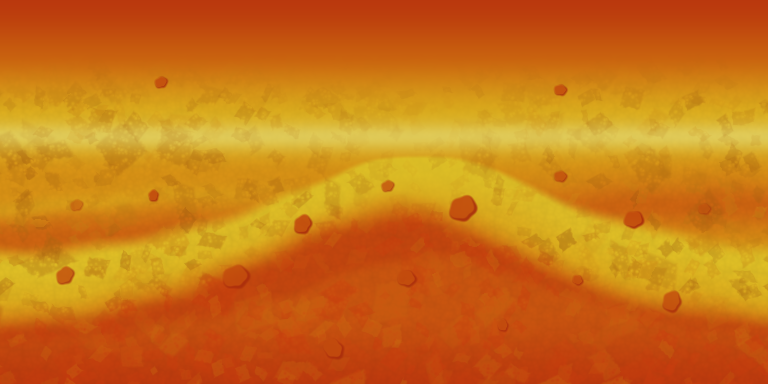
This background is drawn by a WebGL 1 fragment shader. Its source:

```glsl
precision highp float;
// Molten dusk: a glowing horizon over a yellow dune and a red ember hill.
// Bell curves shape the hills, jittered grids scatter translucent shards,
// cellular noise mottles them, and short looped belts carry round stones.
uniform vec2 u_resolution;

const vec3 RUST = vec3(0.73, 0.22, 0.05);
const vec3 ORANGE = vec3(0.80, 0.42, 0.06);
const vec3 EMBER = vec3(0.78, 0.34, 0.06);
const vec3 AMBER = vec3(0.83, 0.56, 0.08);
const vec3 GOLD = vec3(0.85, 0.67, 0.11);
const vec3 YELLOW = vec3(0.86, 0.75, 0.15);
const vec3 PALE = vec3(0.88, 0.81, 0.38);
const vec3 UMBER = vec3(0.62, 0.34, 0.05);
const vec3 SCARLET = vec3(0.80, 0.23, 0.05);
const vec3 STONE = vec3(0.76, 0.29, 0.05);
const vec3 STONE_RIM = vec3(0.63, 0.13, 0.04);
const float HORIZON = 0.645;
const float GLOW_WIDTH = 0.036;
const float SHARD_ALPHA = 0.42;
const float PI = 3.14159;

float bell(float x) { return exp(-x * x); }

vec2 hash2(vec2 p) {
  return fract(sin(vec2(dot(p, vec2(127.1, 311.7)), dot(p, vec2(269.5, 183.3)))) * 43758.5);
}

// Distance to the nearest jittered cell point
float cellular(vec2 p) {
  float nearest = 1.0;
  for (int j = -1; j <= 1; j++)
    for (int i = -1; i <= 1; i++) {
      vec2 cell = floor(p) + vec2(float(i), float(j));
      nearest = min(nearest, length(cell + hash2(cell) - p));
    }
  return nearest;
}

float ripple(vec2 p) {
  return 0.006 * sin(p.x * 9.0 + 1.0) + 0.004 * sin(p.x * 21.0 + p.y * 17.0);
}

// Tilted quads on a jittered grid: x = coverage, y = tone
vec2 shards(vec2 p, float scale, float seed) {
  vec2 q = p * scale;
  vec2 result = vec2(0.0, 0.5);
  for (int j = -1; j <= 1; j++)
    for (int i = -1; i <= 1; i++) {
      vec2 cell = floor(q) + vec2(float(i), float(j));
      vec2 place = hash2(cell + seed);
      vec2 kind = hash2(cell + seed + 41.3);
      float angle = (kind.x - 0.5) * 2.4;
      vec2 d = q - cell - place;
      d = vec2(cos(angle) * d.x + sin(angle) * d.y, cos(angle) * d.y - sin(angle) * d.x);
      d.x += d.y * (place.x - 0.5) * 1.2;
      vec2 halfSize = mix(vec2(0.14), vec2(0.42), hash2(cell + seed + 7.7));
      vec2 gap = abs(d) - halfSize;
      float cover = 1.0 - smoothstep(-0.05, 0.04, max(gap.x, gap.y));
      cover *= step(0.35, kind.y) * (0.4 + 0.6 * place.y);
      if (cover > result.x) result = vec2(cover, kind.x);
    }
  return result;
}

// A belt of four or fewer stones along a swaying line
vec3 belt(vec3 color, vec2 p, vec2 start, vec2 stride, vec2 curve, float count,
          float size, float phase, float alpha) {
  float pixel = 1.5 / u_resolution.y;
  for (int i = 0; i < 4; i++) {
    float k = float(i);
    if (k >= count) break;
    vec2 center = start + stride * k;
    center += vec2(curve.x * k * k, curve.y * cos(PI * k) / (1.0 + k));
    float radius = size * (1.0 + 0.42 * sin(k * PI * 0.5 + phase));
    vec2 d = p - center;
    float turn = atan(d.y, d.x);
    float edge = radius * (1.0 + 0.09 * sin(2.0 * turn + k + phase) + 0.05 * sin(5.0 * turn + k));
    float dist = length(d) - edge;
    float rim = smoothstep(-0.22, -0.02, dist / radius + 0.16 * (d.x - d.y) / radius);
    vec3 body = mix(STONE, STONE_RIM, rim * 0.75);
    color = mix(color, body, alpha * (1.0 - smoothstep(-pixel, pixel, dist)));
  }
  return color;
}

void main() {
  vec2 p = gl_FragCoord.xy / u_resolution * vec2(2.0, 1.0);
  float y = p.y + ripple(p);

  // Sky and horizon glow
  vec3 color = mix(GOLD, ORANGE, smoothstep(0.69, 0.86, p.y));
  color = mix(color, RUST, smoothstep(0.79, 1.01, p.y));
  color = mix(AMBER, color, smoothstep(0.54, 0.65, p.y));
  color = mix(color, PALE, 0.85 * bell((p.y - HORIZON) / GLOW_WIDTH));

  // Smouldering streaks beside the dune
  float streakY = mix(0.385, 0.46, smoothstep(0.3, 1.7, p.x));
  color = mix(color, EMBER, 0.8 * bell((y - streakY) / 0.065));
  color = mix(color, GOLD, 0.5 * bell((y - 0.46 - 0.06 * p.x) / 0.025) * (1.0 - smoothstep(0.3, 1.0, p.x)));

  // Yellow dune, crisp at the crest and soft on its flanks
  float dune = 0.34 + 0.25 * bell((p.x - 1.09) / 0.5) - y;
  float softness = mix(0.03, 0.006, bell((p.x - 1.1) / 0.4));
  vec3 duneColor = mix(YELLOW, GOLD, smoothstep(0.03, 0.15, dune));
  color = mix(color, duneColor, 0.92 * smoothstep(-softness, softness, dune));

  // Red hill with a paler inner mound
  float hill = 0.17 + 0.28 * bell((p.x - 1.03) / 0.5) - y;
  vec3 hillColor = mix(ORANGE, mix(EMBER, RUST, 0.6), smoothstep(-0.02, 0.06, hill));
  float mound = 0.12 + 0.21 * bell((p.x - 1.12) / 0.5) - y;
  hillColor = mix(hillColor, EMBER, 0.8 * smoothstep(-0.02, 0.03, mound));
  hillColor = mix(RUST, hillColor, smoothstep(-0.02, 0.2, p.y));
  float inHill = smoothstep(-0.055, 0.04, hill);
  color = mix(color, hillColor, inHill);

  // Mottled shards, brown above and fiery inside the hill
  float mottle = 0.55 * cellular(p * 34.0) + 0.45 * cellular(p * 83.0);
  float density = (1.0 - smoothstep(0.68, 0.88, p.y)) * (1.0 - 0.6 * bell((p.y - HORIZON) / 0.05));
  density *= 1.0 - 0.55 * bell((p.x - 1.1) / 0.35) * smoothstep(0.42, 0.5, p.y);
  for (int i = 0; i < 3; i++) {
    float layer = float(i);
    vec2 shard = shards(p + 0.01 * mottle, 8.0 + 5.0 * layer, 13.0 * layer + 3.0);
    vec3 warm = mix(SCARLET, ORANGE, smoothstep(0.35, 0.65, shard.y));
    vec3 tint = mix(mix(UMBER, AMBER, shard.y), warm, inHill);
    float alpha = SHARD_ALPHA * shard.x * density * smoothstep(0.05, 0.6, mottle + 0.12);
    color = mix(color, tint, alpha);
  }
  color *= 1.0 + 0.07 * (0.42 - mottle) * density;

  // Stones
  color = belt(color, p, vec2(0.20, 0.465), vec2(1.635, -0.01), vec2(0.0), 2.0, 0.012, 0.8, 0.5);
  color = belt(color, p, vec2(1.01, 0.515), vec2(0.45, 0.025), vec2(0.0), 2.0, 0.012, 0.8, 0.75);
  color = belt(color, p, vec2(0.42, 0.785), vec2(1.04, -0.02), vec2(0.0), 2.0, 0.012, 0.8, 0.85);
  color = belt(color, p, vec2(0.17, 0.282), vec2(0.445, -0.004), vec2(0.0), 4.0, 0.023, 0.0, 0.8);
  color = belt(color, p, vec2(0.40, 0.44), vec2(0.375, 0.0), vec2(0.014, 0.05), 4.0, 0.024, -1.57, 0.9);
  color = belt(color, p, vec2(0.87, 0.09), vec2(0.44, 0.062), vec2(0.0), 3.0, 0.026, PI, 0.8);

  gl_FragColor = vec4(color, 1.0);
}
```
